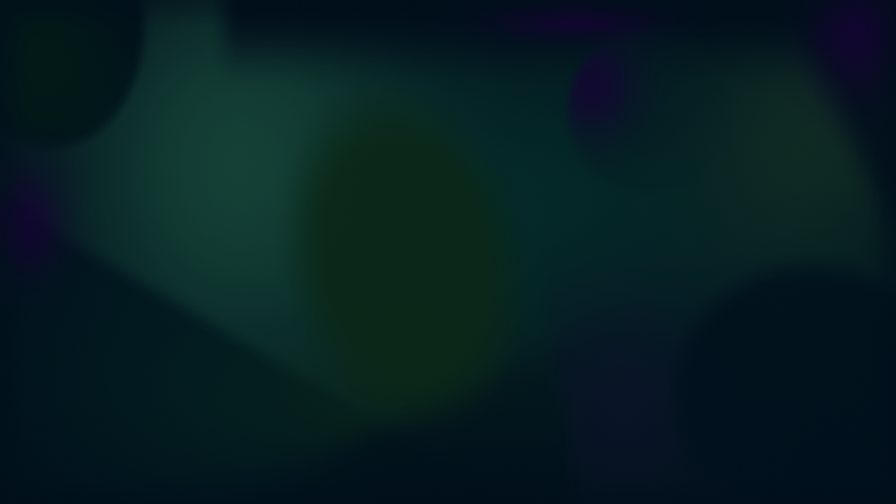
Reproduce this background procedurally as a WebGL 2 fragment shader.

```glsl
#version 300 es
precision highp float;
// Dark aurora backdrop: broad teal and green lights over navy, with violet glows.
// Each light is a Gaussian falloff, trimmed by soft ellipses and soft half-planes,
// then layered from back to front.

uniform vec2 u_resolution;
out vec4 fragColor;

const vec3 NAVY   = vec3(0.002, 0.057, 0.103);
const vec3 SEA    = vec3(0.016, 0.155, 0.155);
const vec3 DEEP   = vec3(0.010, 0.115, 0.130);
const vec3 JADE   = vec3(0.090, 0.270, 0.220);
const vec3 MOSS   = vec3(0.040, 0.155, 0.090);
const vec3 OLIVE  = vec3(0.070, 0.180, 0.140);
const vec3 INDIGO = vec3(0.045, 0.075, 0.160);
const vec3 VIOLET = vec3(0.085, 0.010, 0.205);

// Gaussian light with separate horizontal and vertical radii.
float glow(vec2 p, vec2 center, vec2 radius) {
    vec2 q = (p - center) / radius;
    return exp(-dot(q, q));
}

// Filled ellipse, turned by angle; softness is a fraction of its radius.
float ellipse(vec2 p, vec2 center, vec2 radius, float angle, float softness) {
    float c = cos(angle), s = sin(angle);
    vec2 q = mat2(c, -s, s, c) * (p - center) / radius;
    return 1.0 - smoothstep(1.0 - softness, 1.0 + softness, length(q));
}

// One on the left of the directed line from a to b, zero on the right.
float leftOf(vec2 p, vec2 a, vec2 b, float softness) {
    vec2 dir = normalize(b - a), rel = p - a;
    return smoothstep(-softness, softness, dir.x * rel.y - dir.y * rel.x);
}

// Sine hash, used as faint dither against banding.
float hash(vec2 p) {
    return fract(sin(dot(p, vec2(12.9898, 78.233))) * 43758.5453);
}

// Central sea light and the low teal field with its diagonal lower edge.
vec3 paintBase(vec2 p, float topFade) {
    vec3 col = mix(NAVY, SEA, glow(p, vec2(1.02, 0.58), vec2(0.72, 0.40)) * topFade);
    col = mix(col, DEEP, 0.75 * glow(p, vec2(0.42, 0.23), vec2(0.36, 0.24)));
    col = mix(col, MOSS, 0.50 * glow(p, vec2(0.76, 0.21), vec2(0.30, 0.14)));
    float below = 1.0 - leftOf(p, vec2(0.44, 0.0), vec2(1.02, 0.28), 0.045);
    return mix(col, NAVY, 0.75 * below * glow(p, vec2(0.85, 0.05), vec2(0.42, 0.30)));
}

// Bright left light, its upward column, the corner lobe and the moss oval.
vec3 paintLeft(vec3 col, vec2 p, float topFade) {
    float lobe = ellipse(p, vec2(0.10, 0.93), vec2(0.18, 0.22), 0.0, 0.09);
    float column = smoothstep(0.25, 0.31, p.x) * (1.0 - smoothstep(0.41, 0.48, p.x));
    float light = glow(p, vec2(0.47, 0.68), vec2(0.32, 0.40));
    light *= leftOf(p, vec2(0.21, 0.48), vec2(0.63, 0.235), 0.025);
    light *= mix(topFade, 1.0, column) * (1.0 - lobe);
    col = mix(col, JADE, 0.88 * light);
    col = mix(col, vec3(0.008, 0.100, 0.090),
              lobe * glow(p, vec2(0.09, 0.87), vec2(0.16, 0.18)));
    float oval = ellipse(p, vec2(0.80, 0.49), vec2(0.20, 0.29), 0.22, 0.30);
    return mix(col, MOSS, 0.92 * oval);
}

// Olive light with a slanted rim, the shaded disc and the lower dark hollow.
vec3 paintRight(vec3 col, vec2 p, float topFade) {
    col = mix(col, OLIVE, 0.80 * topFade * glow(p, vec2(1.60, 0.72), vec2(0.22, 0.26)));
    float outside = leftOf(p, vec2(1.62, 0.88), vec2(1.77, 0.56), 0.045);
    col = mix(col, NAVY, 0.85 * outside);
    float disc = ellipse(p, vec2(1.29, 0.78), vec2(0.165), 0.0, 0.10);
    float shade = glow(p, vec2(1.20, 0.79), vec2(0.20, 0.19));
    col = mix(col, DEEP, 0.70 * disc * shade);
    col = mix(col, VIOLET, 0.75 * disc * glow(p, vec2(1.175, 0.83), vec2(0.085, 0.095)));
    float wash = glow(p, vec2(1.24, 0.20), vec2(0.20, 0.21));
    wash *= leftOf(p, vec2(1.10, 0.28), vec2(1.135, 0.05), 0.025);
    col = mix(col, INDIGO, 0.70 * wash);
    float hollow = ellipse(p, vec2(1.61, 0.22), vec2(0.27, 0.25), 0.0, 0.13);
    return mix(col, NAVY + vec3(0.0, 0.008, 0.008), 0.85 * hollow);
}

// Violet lights near the borders.
vec3 paintViolet(vec3 col, vec2 p) {
    col = mix(col, VIOLET, 0.75 * glow(p, vec2(1.14, 0.96), vec2(0.15, 0.035)));
    col = mix(col, VIOLET, 0.80 * glow(p, vec2(1.70, 0.95), vec2(0.085, 0.13)));
    return mix(col, VIOLET, 0.75 * glow(p, vec2(0.05, 0.56), vec2(0.075, 0.10)));
}

void main() {
    vec2 p = gl_FragCoord.xy / u_resolution.y;
    float topFade = 1.0 - smoothstep(0.81, 0.99, p.y);

    vec3 col = paintBase(p, topFade);
    col = paintLeft(col, p, topFade);
    col = paintRight(col, p, topFade);
    col = paintViolet(col, p);

    // Slight darkening along the rim of the canvas.
    vec2 uv = gl_FragCoord.xy / u_resolution;
    vec2 rim = smoothstep(vec2(0.0), vec2(0.035, 0.06), min(uv, 1.0 - uv));
    col = mix(NAVY, col, mix(0.60, 1.0, rim.x * rim.y));

    col += (hash(gl_FragCoord.xy) - 0.5) / 255.0;
    fragColor = vec4(col, 1.0);
}
```
